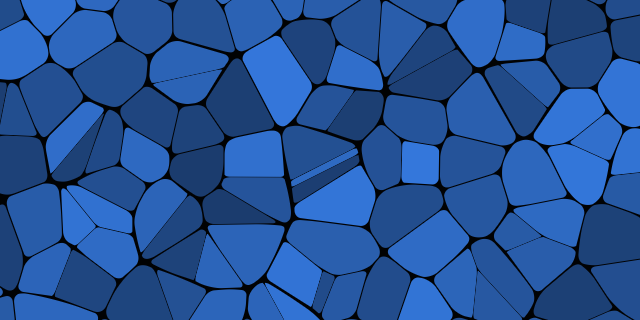
A Shadertoy shader for this pattern:

```glsl
const float ROWS = 6.6;          // grid cells per canvas height
const float JITTER = 1.65;       // scatter of the sites, 0 = regular grid
const float ROUNDING = 0.15;     // corner radius per unit of site separation
const float MIN_ROUNDING = 0.03; // keeps the finest cracks visible
const float GAP = 0.085;         // crack half width, relative to the radius
const vec3 DEEP_BLUE = vec3(0.105, 0.235, 0.430);
const vec3 BRIGHT_BLUE = vec3(0.205, 0.470, 0.865);
const vec3 CRACK = vec3(0.002, 0.006, 0.012);

vec3 hash3(vec2 p) {
    vec3 q = fract(p.xyx * vec3(0.1031, 0.1030, 0.0973));
    q += dot(q, q.yxz + 33.33);
    return fract((q.xxy + q.yzz) * q.zyx);
}

vec2 sitePosition(vec2 cell) {
    return cell + 0.5 + JITTER * (hash3(cell).xy - 0.5);
}

// Finds the grid cell whose site is closest to p
vec2 nearestCell(vec2 p) {
    vec2 base = floor(p), best = base;
    float bestDist = 1e9;
    for (int y = -2; y <= 2; y++)
    for (int x = -2; x <= 2; x++) {
        vec2 cell = base + vec2(x, y);
        vec2 offset = sitePosition(cell) - p;
        float d = dot(offset, offset);
        if (d < bestDist) {
            bestDist = d;
            best = cell;
        }
    }
    return best;
}

// Signed distance to the rounded outline of a stone, positive inside.
// Close sites get a small radius, so they share only a hairline crack.
float stoneDistance(vec2 p, vec2 home) {
    vec2 base = floor(p), site = sitePosition(home), slope = vec2(0.0);
    float sum = 0.0;
    for (int y = -2; y <= 2; y++)
    for (int x = -2; x <= 2; x++) {
        vec2 cell = base + vec2(x, y);
        if (cell == home) continue;
        vec2 other = sitePosition(cell);
        float separation = max(distance(site, other), 1e-4);
        vec2 normal = (other - site) / separation;
        float edge = dot(0.5 * (site + other) - p, normal);
        float radius = clamp(ROUNDING * separation, MIN_ROUNDING, ROUNDING);
        float push = max(1.0 - edge / radius, 0.0);
        sum += push * push;
        slope += push * normal / radius;
    }
    float field = sqrt(sum);
    float steepness = length(slope) / max(field, 1e-4);
    return (1.0 - GAP - field) / max(steepness, 1e-3);
}

void mainImage(out vec4 fragColor, in vec2 fragCoord) {
    float pixel = ROWS / iResolution.y;
    vec2 p = fragCoord * pixel;

    // Flat tone per stone
    vec2 home = nearestCell(p);
    vec3 stone = mix(DEEP_BLUE, BRIGHT_BLUE, hash3(home + 71.0).z);

    // Antialiased cracks
    float cover = clamp(0.5 + stoneDistance(p, home) / pixel, 0.0, 1.0);
    fragColor = vec4(mix(CRACK, stone, cover), 1.0);
}
```
